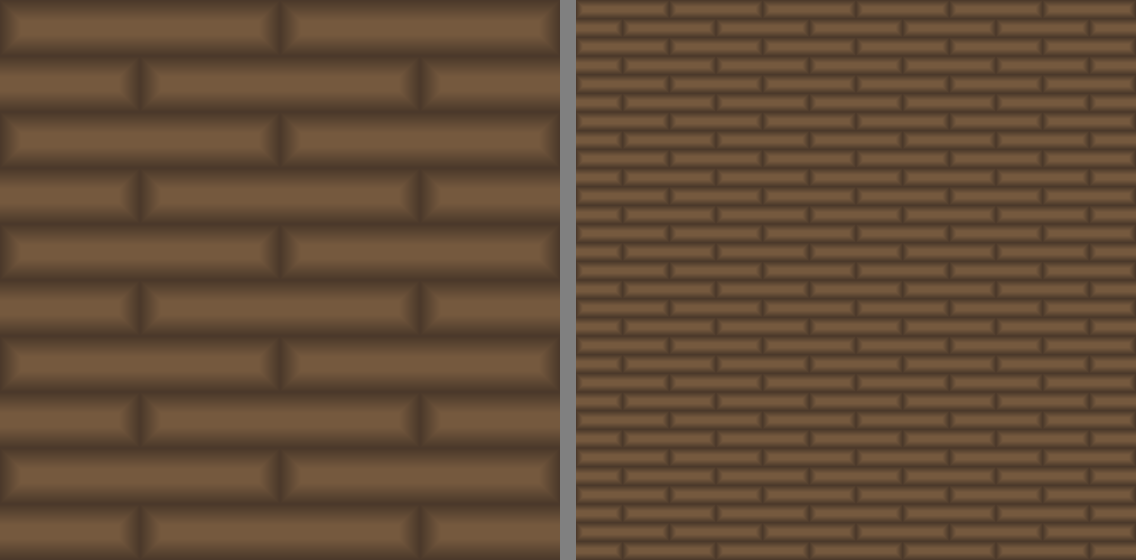
Left: one tile. Right: repeated 3 by 3.
Write a WebGL 2 fragment shader that draws this pattern.

```glsl
#version 300 es
precision highp float;
// Brown planks in running bond: 2 across, 10 down, alternate rows shifted by half.
// Each plank has a mitred bevel, shaded linearly by the distance to its nearest
// edge, so the dark seams blend smoothly into a flat face.
uniform vec2 u_resolution;
out vec4 fragColor;

// Distance to the nearest plank edge, in canvas units
float plankEdgeDistance(vec2 uv) {
  vec2 grid = vec2(2.0, 10.0);
  vec2 cell = uv * grid;
  // Even rows, counted from the bottom, shift by half a plank
  cell.x += 0.5 * (1.0 - mod(floor(cell.y), 2.0));
  vec2 toEdge = (0.5 - abs(fract(cell) - 0.5)) / grid;
  return min(toEdge.x, toEdge.y);
}

void main() {
  vec2 uv = gl_FragCoord.xy / u_resolution;
  vec3 seamColor = vec3(0.290, 0.220, 0.165);
  vec3 faceColor = vec3(0.459, 0.350, 0.243);

  // Linear bevel from the seam up to the face
  float height = clamp(plankEdgeDistance(uv) / 0.0375, 0.0, 1.0);
  fragColor = vec4(mix(seamColor, faceColor, height), 1.0);
}
```
